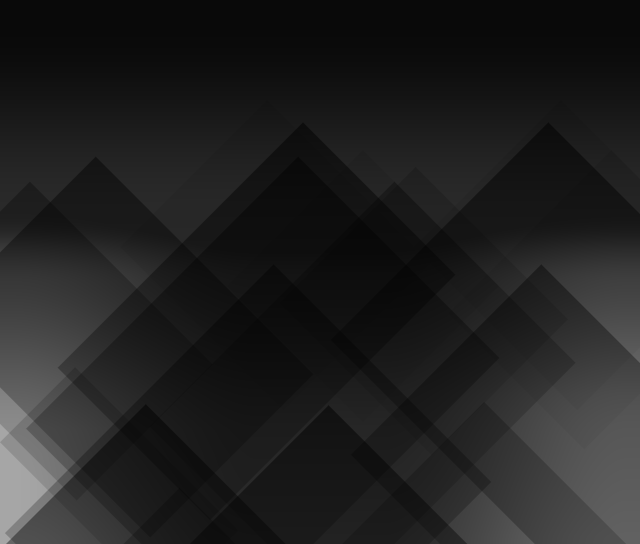
Reproduce this background procedurally as a Shadertoy shader.

```glsl
// Overlapping translucent diamonds form dark peaks over a grey sky.
// A vertical gradient with brighter flanks is multiplied by pairs of
// rotated rectangles, whose shade fades downward from each apex.

const float TOP_TONE = 0.035;
const float HORIZON_TONE = 0.165;
const float MIST_TONE = 0.42;
const float GROUND_TONE = 0.65;
const float CENTRE_LIGHT = 0.5;   // glow left in the middle
const float FADE_DEPTH = 0.5;     // drop over which a shade weakens
const float FADE_FLOOR = 0.5;     // share of shade kept at that drop

const int PAIRS = 9;

// Two apex points per pair, in canvas heights
const vec4 APEX[PAIRS] = vec4[PAIRS](
    vec4(0.491, 0.816, 1.031, 0.816),
    vec4(0.557, 0.775, 1.008, 0.775),
    vec4(0.176, 0.712, 0.548, 0.712),
    vec4(0.055, 0.666, 0.725, 0.666),
    vec4(0.503, 0.514, 0.995, 0.514),
    vec4(0.268, 0.257, 0.604, 0.255),
    vec4(0.330, 0.103, 0.890, 0.261),
    vec4(0.667, 0.724, 1.124, 0.724),
    vec4(0.138, 0.325, 0.764, 0.693));

// Horizontal reach of each diamond: left, right, left, right
const vec4 REACH[PAIRS] = vec4[PAIRS](
    vec4(0.27, 0.30, 0.27, 0.30),
    vec4(0.451, 0.28, 0.40, 0.50),
    vec4(0.30, 0.40, 0.50, 0.37),
    vec4(0.25, 0.336, 0.45, 0.333),
    vec4(0.494, 0.40, 0.35, 0.50),
    vec4(0.26, 0.60, 0.40, 0.60),
    vec4(0.40, 0.40, 0.30, 0.50),
    vec4(0.25, 0.25, 0.30, 0.25),
    vec4(0.138, 0.30, 0.25, 0.28));

const float SHADE[PAIRS] = float[PAIRS](
    0.08, 0.52, 0.45, 0.30, 0.42, 0.52, 0.24, 0.08, 0.16);

// Signed inside distance of a diamond hanging from its apex
float diamondDistance(vec2 offset, vec2 reach) {
    vec2 along = vec2(-offset.x, offset.x) - offset.y;
    vec2 inside = min(along, 2.0 * reach - along);
    return min(inside.x, inside.y) * 0.70711;
}

float transmission(vec2 p, vec2 apex, vec2 reach, float shade, float pixel) {
    vec2 offset = p - apex;
    float cover = smoothstep(-0.7 * pixel, 0.7 * pixel,
                             diamondDistance(offset, reach));
    float fade = mix(1.0, FADE_FLOOR, clamp(-offset.y / FADE_DEPTH, 0.0, 1.0));
    return 1.0 - shade * fade * cover;
}

float skyTone(vec2 p, float aspect) {
    float drop = 1.0 - p.y;
    float sky = mix(TOP_TONE, HORIZON_TONE, smoothstep(0.04, 0.40, drop));
    float glow = mix(HORIZON_TONE, MIST_TONE, smoothstep(0.38, 0.52, drop));
    glow = mix(glow, GROUND_TONE, smoothstep(0.45, 0.80, drop));
    float flank = smoothstep(0.10, 0.48, abs(p.x / aspect - 0.5));
    float light = mix(CENTRE_LIGHT, 1.0, flank);
    return mix(sky, max(sky, glow * light), smoothstep(0.36, 0.46, drop));
}

void mainImage(out vec4 fragColor, in vec2 fragCoord) {
    float pixel = 1.0 / iResolution.y;
    vec2 p = fragCoord * pixel;
    float tone = skyTone(p, iResolution.x * pixel);

    // Layered peaks
    for (int i = 0; i < PAIRS; i++) {
        tone *= transmission(p, APEX[i].xy, REACH[i].xy, SHADE[i], pixel);
        tone *= transmission(p, APEX[i].zw, REACH[i].zw, SHADE[i], pixel);
    }

    fragColor = vec4(vec3(tone), 1.0);
}
```
